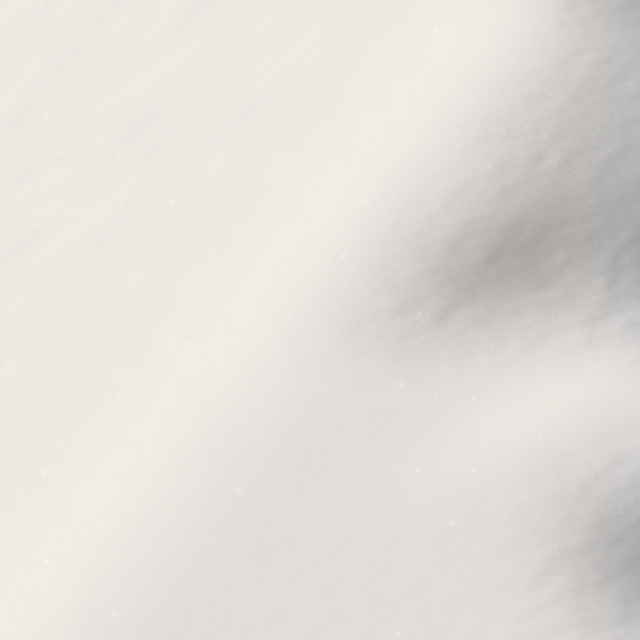
A WebGL 2 fragment shader for this texture:

```glsl
#version 300 es
precision highp float;
// Soft wind-swept snow slope with faint drift streaks and grey hollows on the right.

uniform vec2 u_resolution;
out vec4 fragColor;

vec2 hash2(vec2 cell) {
  vec3 q = fract(vec3(cell.xyx) * vec3(0.1031, 0.1030, 0.0973));
  q += dot(q, q.yzx + 33.33);
  return fract((q.xx + q.yz) * q.zy);
}

float gradientNoise(vec2 p) {
  vec2 i = floor(p), f = p - i;
  vec2 w = f * f * f * (f * (f * 6.0 - 15.0) + 10.0);
  vec2 o = vec2(0.0, 1.0);
  float a = dot(hash2(i) * 2.0 - 1.0, f);
  float b = dot(hash2(i + o.yx) * 2.0 - 1.0, f - o.yx);
  float c = dot(hash2(i + o.xy) * 2.0 - 1.0, f - o.xy);
  float d = dot(hash2(i + o.yy) * 2.0 - 1.0, f - o.yy);
  return mix(mix(a, b, w.x), mix(c, d, w.x), w.y);
}

float fbm(vec2 p) {
  float sum = 0.0, amp = 0.5;
  for (int i = 0; i < 4; i++) {
    sum += amp * gradientNoise(p);
    p = mat2(1.6, 1.2, -1.2, 1.6) * p + 7.3;
    amp *= 0.5;
  }
  return sum;
}

vec2 turn(vec2 p, float angle) {
  float c = cos(angle), s = sin(angle);
  return vec2(c * p.x + s * p.y, c * p.y - s * p.x);
}

// Smooth elliptical hollow or swell
float swell(vec2 p, vec2 centre, vec2 radius, float angle) {
  vec2 q = turn(p - centre, angle) / radius;
  return exp(-dot(q, q));
}

// Sparse round lumps, lit from the upper left
float lumps(vec2 p) {
  vec2 g = p * 26.0, cell = floor(g);
  float sum = 0.0;
  for (int y = -1; y <= 1; y++)
    for (int x = -1; x <= 1; x++) {
      vec2 id = cell + vec2(x, y), h = hash2(id + 41.0);
      vec2 q = turn(g - id - 0.2 - 0.6 * h, 0.5) * vec2(2.3, 3.6);
      sum += step(0.6, h.x) * dot(q, vec2(0.6, -0.9)) * exp(-dot(q, q));
    }
  return sum;
}

// Tiny glinting crystals
float glints(vec2 p) {
  vec2 g = p * 36.0, id = floor(g), h = hash2(id + 9.0);
  vec2 q = g - id - 0.3 - 0.4 * hash2(id + 77.0);
  return step(0.96, h.x) * h.y * exp(-dot(q, q) * 55.0);
}

void main() {
  vec2 p = gl_FragCoord.xy / u_resolution;
  vec2 bent = p + 0.05 * vec2(fbm(p * 4.0), fbm(p * 4.0 + 19.0));
  float pastCrest = bent.x - 0.03 - 0.78 * bent.y;
  float upper = smoothstep(0.38, 0.62, bent.y);

  // Broad shade: slope beyond the crest, then hollows and swells
  float shade = 0.03 + 0.17 * smoothstep(-0.03, 0.25, pastCrest);
  shade -= 0.06 * exp(-pow((pastCrest + 0.06) / 0.09, 2.0));
  shade += 0.52 * upper * smoothstep(-0.02, 0.34, pastCrest);
  shade += 0.30 * swell(bent, vec2(0.80, 0.60), vec2(0.15, 0.07), 0.5);
  shade += 0.32 * swell(bent, vec2(1.04, 0.62), vec2(0.10, 0.13), 0.0);
  shade += 0.45 * swell(bent, vec2(1.02, 1.03), vec2(0.17, 0.07), 0.0);
  shade += 0.85 * swell(bent, vec2(1.05, 0.13), vec2(0.15, 0.14), 0.3);
  shade -= 0.14 * swell(bent, vec2(0.84, 0.36), vec2(0.22, 0.06), 0.5);

  // Wind streaks on the open slope
  vec2 wind = turn(bent, 0.68);
  float open = 1.0 - smoothstep(-0.35, -0.08, pastCrest);
  float streak = gradientNoise(wind * vec2(5.0, 34.0)) + 0.6 * gradientNoise(wind * vec2(13.0, 60.0));
  shade += 0.085 * streak * open * (0.7 + fbm(p * 5.0 + 3.0));

  // Rough crust and lumps in the hollows
  float rough = smoothstep(0.12, 0.45, shade);
  vec2 crust = turn(p, 0.45) * vec2(16.0, 34.0);
  shade += 0.22 * rough * (fbm(crust) - fbm(crust + vec2(-0.25, 0.45)));
  float trail = swell(p, vec2(0.95, 0.53), vec2(0.13, 0.07), -0.8)
              + 0.6 * swell(p, vec2(0.85, 0.75), vec2(0.06, 0.03), 0.0);
  shade += 0.30 * trail * lumps(p);

  // Fine grain
  float grain = gradientNoise(p * 120.0) + 0.7 * gradientNoise(p * 210.0 + 5.0);
  shade += (0.035 + 0.03 * rough) * grain + 0.03 * fbm(p * 24.0);
  shade -= 0.16 * glints(p);

  vec3 snow = mix(vec3(0.935, 0.918, 0.894), vec3(0.67, 0.66, 0.65), shade);
  snow += vec3(-0.008, -0.002, 0.014) * smoothstep(0.88, 1.0, p.x) * rough;
  fragColor = vec4(snow, 1.0);
}
```
